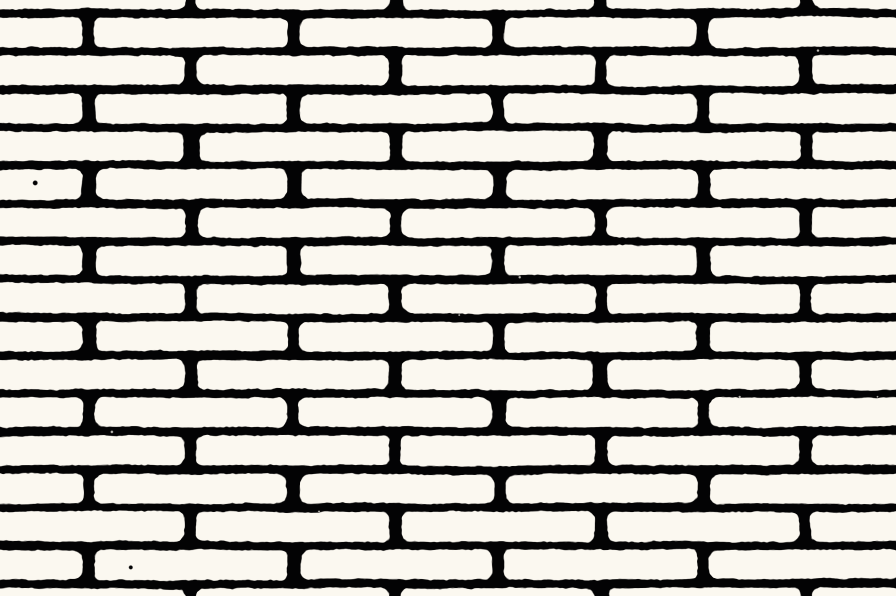
A WebGL 2 fragment shader for this pattern:

```glsl
#version 300 es
precision highp float;

uniform vec2 u_resolution;
out vec4 outColor;

const vec3 CREAM = vec3(0.985, 0.972, 0.942);
const vec3 INK = vec3(0.012, 0.012, 0.014);

// Lengths are fractions of the canvas height
const vec2 CANVAS = vec2(1.5, 1.0);
const vec2 PITCH = vec2(0.343, 0.06377);
const vec2 ORIGIN = vec2(0.1484, 0.0208);
const vec2 BRICK_HALF = vec2(0.1612, 0.0248);
const float CORNER = 0.0135;

float hash(vec2 p, float seed) {
    vec3 q = fract(vec3(p.xyx) * vec3(0.1031, 0.1030, 0.0973) + seed * 0.137);
    q += dot(q, q.yzx + 33.33);
    return fract((q.x + q.y) * q.z);
}

vec2 hash2(vec2 p, float seed) {
    return vec2(hash(p, seed), hash(p, seed + 5.3));
}

float noise(vec2 p, float seed) {
    vec2 i = floor(p);
    vec2 f = fract(p);
    f = f * f * (3.0 - 2.0 * f);
    float low = mix(hash(i, seed), hash(i + vec2(1, 0), seed), f.x);
    float high = mix(hash(i + vec2(0, 1), seed), hash(i + vec2(1, 1), seed), f.x);
    return mix(low, high, f.y);
}

vec2 warp(vec2 p, float scale, float amount) {
    return amount * (vec2(noise(p * scale, 1.0), noise(p * scale, 2.0)) - 0.5);
}

float roundedBox(vec2 p, vec2 halfSize, float radius) {
    vec2 q = abs(p) - halfSize + radius;
    return length(max(q, 0.0)) + min(max(q.x, q.y), 0.0) - radius;
}

float brickDistance(vec2 p) {
    // Running bond: odd rows shift by half a brick
    vec2 grid = (p - ORIGIN) / PITCH;
    float row = floor(grid.y);
    grid.x -= 0.5 * mod(row, 2.0);
    vec2 id = vec2(floor(grid.x), row) + 20.0;
    vec2 local = (fract(grid) - 0.5) * PITCH;

    // Hand-cut differences in place, size and corner
    local -= (hash2(id, 3.0) - 0.5) * vec2(0.004, 0.0015);
    local.y -= local.x * (hash(id, 4.0) - 0.5) * 0.008;
    vec2 halfSize = BRICK_HALF + (hash2(id, 6.0) - 0.5) * vec2(0.003, 0.0012);
    float radius = CORNER * mix(0.75, 1.2, hash(id, 7.0));
    return roundedBox(local, halfSize, radius);
}

// Sparse dots, one candidate per cell; returns coverage
float specks(vec2 p, float cell, float chance, float radius, float soft, float seed) {
    vec2 id = floor(p / cell);
    vec2 center = (id + 0.15 + 0.7 * hash2(id, seed)) * cell;
    float size = radius * mix(0.5, 1.0, hash(id, seed + 1.7));
    float present = step(hash(id, seed + 3.1), chance);
    return present * (1.0 - smoothstep(-soft, soft, length(p - center) - size));
}

void main() {
    vec2 p = gl_FragCoord.xy / u_resolution * CANVAS;
    float soft = 0.8 / u_resolution.y;

    // Broad wander plus ragged print edges
    vec2 rough = p + warp(p, 14.0, 0.0025) + warp(p + 7.0, 75.0, 0.0024);
    float edge = brickDistance(rough) + 0.0016 * (noise(p * 190.0, 8.0) - 0.5);
    float paper = 1.0 - smoothstep(-soft, soft, edge);

    // Pale flecks in the joints, rare ink dots on the bricks
    float flecks = specks(p, 0.05, 0.07, 0.0022, soft, 9.0);
    float dots = specks(p, 0.08, 0.006, 0.004, soft, 12.0);
    paper = max(paper, 0.75 * flecks) * (1.0 - dots);

    outColor = vec4(mix(INK, CREAM, paper), 1.0);
}
```
